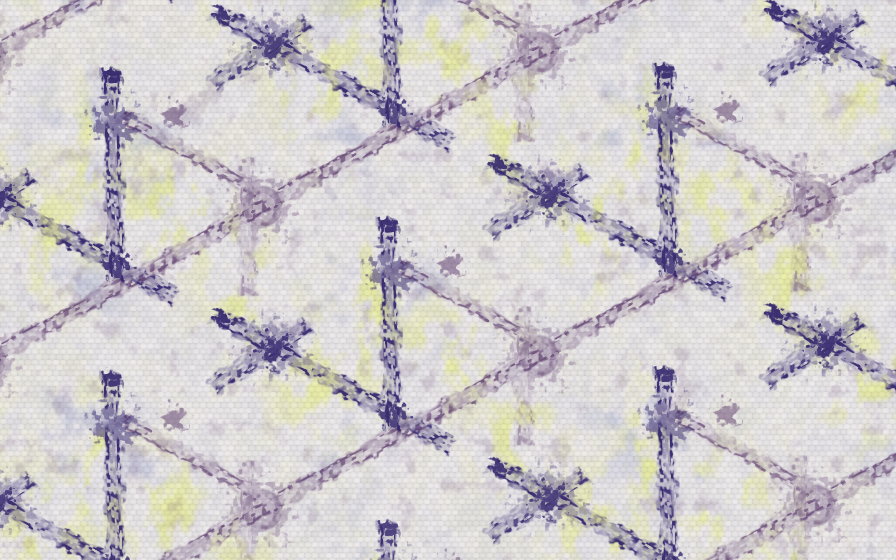
Write a Shadertoy shader that draws this pattern.

```glsl
// Woven cloth with a half-drop print of worn indigo and plum lattice beams over pale stains.

// Lengths are in print units: the canvas is PRINT_HEIGHT units tall, y downwards.
const float PRINT_HEIGHT = 480.0;
const vec2 FIRST_CELL = vec2(95.0, 62.0);
const float COLUMN_STEP = 237.0;
const float COLUMN_DROP = 128.0;
const float ROW_STEP = 260.0;
const float CELL_MARGIN = 20.0;
const vec2 WEAVE_PITCH = vec2(6.0, 4.6);
const float WEAVE_DEPTH = 0.045;
const vec3 CLOTH = vec3(0.895, 0.882, 0.89);
const vec3 INDIGO = vec3(0.20, 0.15, 0.43);
const vec3 PLUM = vec3(0.40, 0.28, 0.46);
const vec3 YELLOW = vec3(0.88, 0.90, 0.58);
const vec3 BLUE = vec3(0.70, 0.72, 0.82);

float hash(vec2 p) {
    vec3 h = fract(p.xyx * 0.1031);
    h += dot(h, h.yzx + 33.33);
    return fract((h.x + h.y) * h.z);
}

float noise(vec2 p) {
    vec2 i = floor(p), f = fract(p);
    f = f * f * (3.0 - 2.0 * f);
    return mix(mix(hash(i), hash(i + vec2(1, 0)), f.x),
               mix(hash(i + vec2(0, 1)), hash(i + vec2(1, 1)), f.x), f.y);
}

float fbm(vec2 p) {
    float sum = 0.0, gain = 0.53;
    for (int k = 0; k < 4; k++) {
        sum += gain * noise(p);
        p = p * 2.03 + 17.3;
        gain *= 0.5;
    }
    return sum;
}

// Ragged beam from a to b: two rails, slanted struts and a broken wash
float beam(vec2 q, vec2 a, vec2 b, float halfWidth, float seed) {
    vec2 dir = normalize(b - a), r = q - a;
    vec2 s = vec2(dot(r, dir), dot(r, vec2(-dir.y, dir.x)));
    float edge = max(abs(s.y) - halfWidth, max(-s.x, s.x - length(b - a)));
    if (edge > 5.0) return 0.0;
    edge += (noise(s * 0.2 + seed) - 0.5) * 6.0;
    float body = 1.0 - smoothstep(-1.5, 1.5, edge);
    float rails = 1.0 - smoothstep(0.8, 2.4, abs(abs(s.y) - 0.65 * halfWidth));
    float struts = 1.0 - smoothstep(0.12, 0.3, abs(fract(s.x / 11.0 + 0.4 * s.y / halfWidth) - 0.5));
    float wear = smoothstep(0.3, 0.68, noise(s * vec2(0.08, 0.2) + seed));
    float grain = smoothstep(0.2, 0.65, noise(s * vec2(0.3, 0.5) + seed * 3.0));
    return body * (0.14 + 0.2 * grain + 0.72 * wear * grain * max(rails, 0.8 * struts));
}

// Crumbled patch of ink
float blot(vec2 q, vec2 center, float radius, float seed) {
    float d = length(q - center) / radius;
    if (d > 1.6) return 0.0;
    return smoothstep(0.0, 0.35, noise(q * 0.28 + seed) + 0.25 * noise(q * 0.7) - 0.75 * d);
}

// Soft stain that wraps from one row to the next
float stain(vec2 q, vec2 center, vec2 radius) {
    vec2 d = q - center;
    d.y -= ROW_STEP * round(d.y / ROW_STEP);
    d /= radius;
    return exp(-dot(d, d));
}

float indigoInk(vec2 q) {
    vec2 knot = vec2(-98, 110);
    float ink = beam(q, vec2(0, -2), vec2(5, 178), 7.5, 3.1);
    ink = max(ink, beam(q, vec2(-147, 80), vec2(56, 194), 7.5, 8.7));
    ink = max(ink, beam(q, vec2(-150, 142), vec2(-68, 88), 8.0, 14.2) * 0.85);
    ink = max(ink, 0.9 * blot(q, vec2(0, 6), 10.0, 2.0));
    ink = max(ink, 0.8 * blot(q, vec2(5, 165), 15.0, 5.0));
    ink = max(ink, 0.9 * blot(q, vec2(-142, 83), 9.0, 7.0));
    ink = max(ink, 0.85 * blot(q, knot, 17.0, 9.0));
    ink = max(ink, 0.35 * blot(q, knot, 30.0, 4.0));
    return max(ink, 0.5 * blot(q, vec2(3, 42), 24.0, 11.0));
}

float plumInk(vec2 q) {
    vec2 joint = vec2(130, 115);
    vec2 halfSpan = 0.5 * vec2(COLUMN_STEP, COLUMN_DROP - ROW_STEP);
    float ink = 0.85 * beam(q, joint - halfSpan, joint + halfSpan, 7.5, 21.4);
    ink = max(ink, 0.75 * beam(q, vec2(8, 37), vec2(126, 102), 6.5, 27.9));
    ink = max(ink, 0.45 * beam(q, vec2(116, 72), vec2(118, 190), 8.0, 33.3));
    float ring = 1.0 - smoothstep(2.0, 5.0, abs(length(q - joint) - 14.0));
    ink = max(ink, ring * (0.2 + 0.5 * noise(q * 0.3)));
    ink = max(ink, 0.3 * blot(q, joint, 32.0, 15.0));
    return max(ink, 0.55 * blot(q, vec2(54, 35), 13.0, 19.0));
}

void mainImage(out vec4 fragColor, in vec2 fragCoord) {
    vec2 p = fragCoord * PRINT_HEIGHT / iResolution.y;
    p.y = PRINT_HEIGHT - p.y;

    // Collect ink and stains from the nearest three half-drop columns
    float indigo = 0.0, plum = 0.0, yellow = 0.0, blue = 0.0;
    float nearest = round((p.x - FIRST_CELL.x) / COLUMN_STEP);
    for (int k = -1; k <= 1; k++) {
        float column = nearest + float(k);
        vec2 q = p - FIRST_CELL - column * vec2(COLUMN_STEP, COLUMN_DROP);
        float row = floor((q.y + CELL_MARGIN) / ROW_STEP);
        q.y -= row * ROW_STEP;
        float strength = 0.88 + 0.2 * hash(vec2(column, row) + 40.0);
        indigo = max(indigo, strength * indigoInk(q));
        plum = max(plum, strength * plumInk(q));
        yellow += stain(q, vec2(50, 115), vec2(42, 40)) + stain(q, vec2(-62, 140), vec2(34, 48))
                + stain(q, vec2(-14, 72), vec2(20, 55)) + stain(q, vec2(112, 185), vec2(30, 45));
        blue += stain(q, vec2(-32, 45), vec2(30, 42)) + stain(q, vec2(36, 72), vec2(24, 34))
              + stain(q, vec2(-30, 190), vec2(36, 30));
    }

    // Dry, streaky stains under the print
    float streak = fbm(p * vec2(0.07, 0.045));
    float patches = fbm(p.yx * 0.05 + 61.0);
    vec3 color = mix(CLOTH, BLUE, 0.6 * smoothstep(0.42, 0.75, patches) * min(blue + 0.15, 1.0));
    color = mix(color, YELLOW, 0.8 * smoothstep(0.4, 0.72, streak) * min(yellow + 0.1, 1.0));
    color = mix(color, PLUM, 0.16 * smoothstep(0.6, 0.8, fbm(p * 0.06 + 90.0)));
    color = mix(color, PLUM, clamp(plum, 0.0, 0.9));
    color = mix(color, INDIGO, clamp(indigo, 0.0, 0.95));

    // Raised threads, offset on alternate rows
    vec2 thread = p / WEAVE_PITCH;
    thread.x += 0.5 * mod(floor(thread.y), 2.0);
    vec2 bump = abs(fract(thread) - 0.5);
    float relief = 0.5 - 2.2 * dot(bump, bump) + 0.5 * (hash(floor(thread)) - 0.5);
    color *= 1.0 + WEAVE_DEPTH * (2.0 * relief - 0.4);
    fragColor = vec4(clamp(color, 0.0, 1.0), 1.0);
}
```
